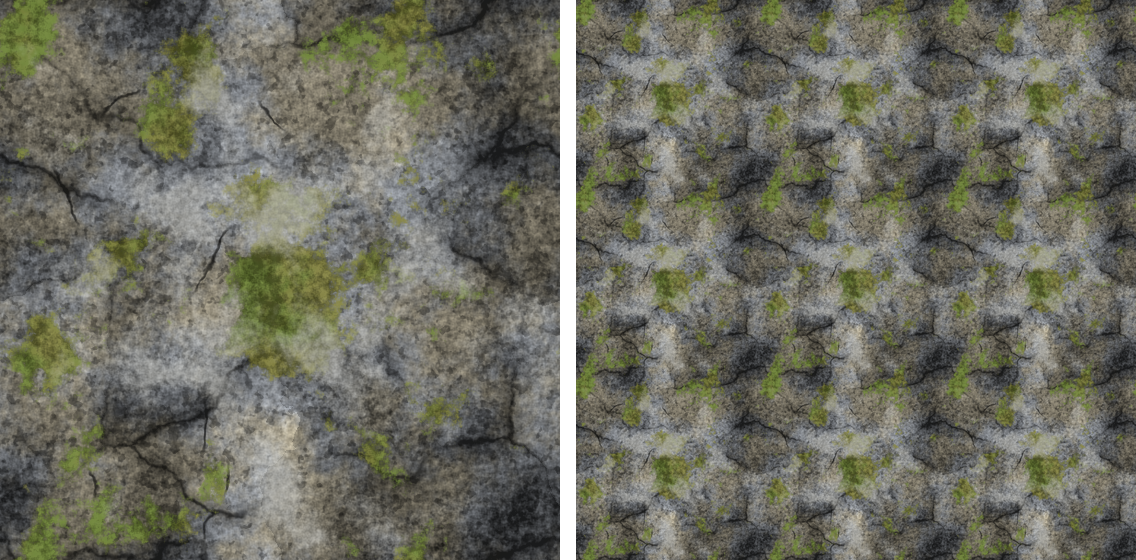
Left: one tile. Right: repeated 3 by 3.
A Shadertoy shader for this texture:

```glsl
// Tileable weathered grey rock with cracked slabs, moss patches and pale lichen bloom.

const float TAU = 6.2831853;
const vec3 COOL_STONE = vec3(0.97, 1.00, 1.04);
const vec3 WARM_STONE = vec3(1.05, 1.00, 0.87);
const vec3 MOSS_DARK = vec3(0.25, 0.28, 0.11);
const vec3 MOSS_LIGHT = vec3(0.48, 0.53, 0.28);
const vec3 BLOOM = vec3(0.69, 0.69, 0.67);

// Integer hash: three values in 0..1 for a cell that wraps at the period.
vec3 hash(vec2 cell, float period, uint seed) {
    uvec3 v = uvec3(uvec2(mod(cell, period)), seed) * 1664525u + 1013904223u;
    v.x += v.y * v.z; v.y += v.z * v.x; v.z += v.x * v.y;
    v ^= v >> 16u;
    v.x += v.y * v.z; v.y += v.z * v.x; v.z += v.x * v.y;
    return vec3(v >> 8u) / 16777216.0;
}

float corner(vec2 cell, vec2 f, vec2 offset, float period, uint seed) {
    vec2 gradient = hash(cell + offset, period, seed).xy * 2.0 - 1.0;
    return dot(gradient, f - offset);
}

// Signed gradient noise, periodic over the unit square.
float noise(vec2 uv, float period, uint seed) {
    vec2 p = uv * period, cell = floor(p), f = p - cell;
    vec2 s = f * f * f * (f * (f * 6.0 - 15.0) + 10.0);
    float low = mix(corner(cell, f, vec2(0, 0), period, seed),
                    corner(cell, f, vec2(1, 0), period, seed), s.x);
    float high = mix(corner(cell, f, vec2(0, 1), period, seed),
                     corner(cell, f, vec2(1, 1), period, seed), s.x);
    return 1.5 * mix(low, high, s.y);
}

float fbm(vec2 uv, float period, int octaves, float gain, uint seed) {
    float sum = 0.0, amplitude = 1.0;
    for (int i = 0; i < octaves; i++) {
        sum += amplitude * noise(uv, period, seed + uint(i));
        amplitude *= gain;
        period *= 2.0;
    }
    return sum;
}

// Wrapping spot: one at the centre, fading faster with higher sharpness.
float glow(vec2 uv, vec2 centre, float sharpness) {
    vec2 wave = cos(TAU * (uv - centre));
    return pow(max(0.5 + 0.25 * (wave.x + wave.y), 0.0), sharpness);
}

// Voronoi slabs: x = distance to the border, y = random shade of the slab.
vec2 slabs(vec2 uv, float period, uint seed) {
    vec2 p = uv * period, cell = floor(p), f = p - cell;
    vec2 nearest = vec2(0.0), nearestCell = vec2(0.0);
    float best = 9.0, border = 9.0;
    for (int k = 0; k < 9; k++) {
        vec2 g = vec2(k % 3 - 1, k / 3 - 1);
        vec2 r = g + hash(cell + g, period, seed).xy - f;
        if (dot(r, r) < best) { best = dot(r, r); nearest = r; nearestCell = g; }
    }
    for (int k = 0; k < 25; k++) {
        vec2 g = nearestCell + vec2(k % 5 - 2, k / 5 - 2);
        vec2 r = g + hash(cell + g, period, seed).xy - f;
        vec2 gap = r - nearest;
        if (dot(gap, gap) > 1e-4) border = min(border, dot(0.5 * (r + nearest), normalize(gap)));
    }
    return vec2(border / period, hash(cell + nearestCell, period, seed).z);
}

// Scattered hairline cracks, tapering to their ends.
float hairlines(vec2 uv, int count, uint seed) {
    float mask = 0.0;
    for (int i = 0; i < count; i++) {
        vec3 place = hash(vec2(i, 0), 64.0, seed), shape = hash(vec2(i, 1), 64.0, seed);
        vec2 axis = normalize(shape.xy - 0.5 + vec2(0.0, 0.01));
        vec2 q = fract(uv - place.xy + 0.5) - 0.5;
        float halfLength = mix(0.03, 0.09, shape.z);
        float along = dot(q, axis), across = abs(dot(q, vec2(-axis.y, axis.x)));
        float taper = 1.0 - smoothstep(0.4, 1.0, abs(along) / halfLength);
        mask = max(mask, taper * (1.0 - smoothstep(0.0005, 0.0045, across)));
    }
    return mask;
}

void mainImage(out vec4 fragColor, in vec2 fragCoord) {
    vec2 uv = fragCoord / iResolution.xy;
    vec2 warp = vec2(fbm(uv, 5.0, 6, 0.55, 10u), fbm(uv, 5.0, 6, 0.55, 20u));
    vec2 bent = uv + 0.045 * warp;
    float middle = glow(uv, vec2(0.5), 1.0);

    // Stone tone: broad stains, slab shades, surface relief and grain.
    vec2 slab = slabs(bent, 4.0, 3u);
    float stain = fbm(uv + 0.03 * warp, 5.0, 6, 0.6, 30u);
    float grain = fbm(uv, 64.0, 3, 0.8, 40u);
    float relief = fbm(uv, 14.0, 5, 0.65, 50u)
                 - fbm(uv + vec2(-0.003, 0.004), 14.0, 5, 0.65, 50u);
    float tone = 0.45 + 0.24 * (middle - 0.5) + 0.13 * (slab.y - 0.5)
               + 0.17 * stain + 0.11 * grain + 0.14 * relief;

    // Dark crevices between slabs, pits and hairline cracks.
    float depth = smoothstep(-0.35, 0.4, noise(uv, 5.0, 60u) + 0.6 * (0.55 - middle));
    float crevice = 0.55 * exp(-slab.x / 0.022) + 0.4 * (1.0 - smoothstep(0.001, 0.008, slab.x));
    float pits = smoothstep(0.15, 0.6, fbm(uv, 40.0, 3, 0.7, 70u) - 0.4 * stain);
    tone *= 1.0 - 0.75 * depth * crevice;
    tone *= 1.0 - 0.3 * pits;
    tone *= 1.0 - 0.6 * hairlines(uv + 0.025 * warp, 7, 80u);
    float warmth = smoothstep(-0.5, 0.5, fbm(uv, 4.0, 6, 0.65, 90u));
    vec3 color = max(tone, 0.1) * mix(COOL_STONE, WARM_STONE, warmth);

    // Moss: a large central patch and smaller tufts with leafy clumps.
    float clump = fbm(uv, 36.0, 4, 0.75, 100u);
    float mossField = fbm(uv + 0.02 * warp, 5.0, 5, 0.55, 110u)
                    + 0.6 * glow(uv, vec2(0.53, 0.42), 8.0) + 0.22 * clump;
    float moss = smoothstep(0.22, 0.58, mossField);
    vec3 leaf = mix(MOSS_DARK, MOSS_LIGHT, clamp(0.5 + 0.75 * clump + 0.4 * stain, 0.0, 1.0));
    leaf *= mix(vec3(1.12, 1.0, 0.9), vec3(0.95, 1.04, 0.85), warmth);
    color = mix(color, leaf, 0.88 * moss);

    // Pale bloom veils stone and moss in soft clouds.
    float cloud = fbm(uv + 0.015 * warp, 7.0, 5, 0.45, 120u) + 0.7 * (middle - 0.5);
    float bloom = smoothstep(0.08, 0.75, cloud + 0.08 * grain);
    color = mix(color, BLOOM + 0.07 * grain, 0.7 * bloom);

    fragColor = vec4(clamp(color, 0.0, 1.0), 1.0);
}
```
